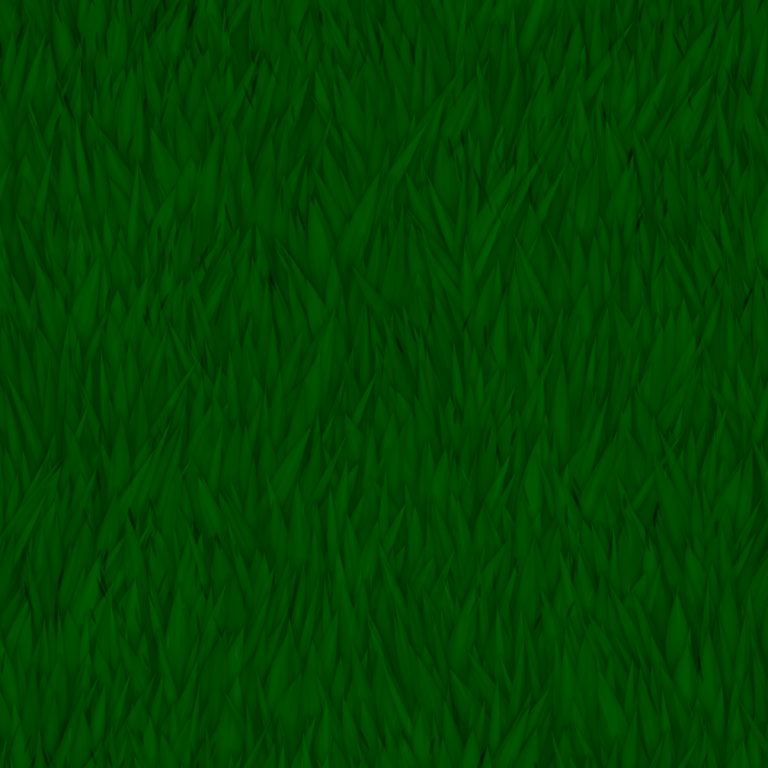
Write a Shadertoy shader that draws this texture.

```glsl
// Dense painted grass: rows of soft pointed blades laid over each other from back to front.
// Every blade has a shaded rim, a pale ridge and fine streaks along its lean.
// Clusters of dark slits and a few thin glints finish the turf.

const vec2  CELL         = vec2(0.024, 0.038); // spacing of blades and rows
const vec2  HEIGHT       = vec2(0.085, 0.155); // shortest and tallest blade
const vec2  HALF_WIDTH   = vec2(0.007, 0.020); // slimmest and broadest blade
const float TUFT_LEAN    = 1.0;
const float BLADE_LEAN   = 0.40;
const float EDGE         = 0.0016;
const float SHADOW_WIDTH = 0.0045;
const float SHADOW       = 0.16;
const float OPACITY      = 0.82;
const float GROUND_GREEN = 0.275;
const float BLADE_GREEN  = 0.300;
const float TONE_RANGE   = 0.045;
const float RIDGE        = 0.026;
const float STREAK       = 0.050;
const float SLIT_DEPTH   = 0.10;
const float GLINT_LIGHT  = 0.07;

vec3 hash3(vec2 p) {
    vec3 q = fract(vec3(p.xyx) * vec3(0.1031, 0.1030, 0.0973));
    q += dot(q, q.yxz + 33.33);
    return fract((q.xxy + q.yzz) * q.zyx);
}

float noise(vec2 p) {
    vec2 i = floor(p), f = fract(p);
    f = f * f * (3.0 - 2.0 * f);
    float low  = mix(hash3(i).x, hash3(i + vec2(1, 0)).x, f.x);
    float high = mix(hash3(i + vec2(0, 1)).x, hash3(i + vec2(1, 1)).x, f.x);
    return mix(low, high, f.y);
}

// Lays one blade over the green level beneath it.
float addBlade(float green, vec2 p, vec2 id) {
    vec3 place = hash3(id + 17.0), form = hash3(id + 151.0);
    vec2 foot = (id + place.xy) * CELL;
    float height = mix(HEIGHT.x, HEIGHT.y, place.z);
    float t = (p.y - foot.y) / height;
    if (t <= 0.0 || t >= 1.15) return green;

    float lean = (noise(id * vec2(0.38, 0.7) + 40.0) - 0.5) * TUFT_LEAN
               + (form.x - 0.5) * BLADE_LEAN;
    float bend = (form.z - 0.5) * 0.18 * t * t;
    float x = p.x - foot.x - (lean * (t - 0.5) + bend) * height;

    // The outline swells at mid height and narrows to a point
    float halfWidth = mix(HALF_WIDTH.x, HALF_WIDTH.y, form.y * form.y);
    float body = halfWidth * 2.0 * sqrt(clamp(t, 0.0, 1.0)) * max(1.0 - t, 0.0) * 1.3;
    float inside = body - abs(x) - max(t - 1.0, 0.0) * height;
    float fade = smoothstep(0.02, 0.38, t);

    float shadow = exp(-max(-inside, 0.0) / SHADOW_WIDTH);
    green *= 1.0 - SHADOW * shadow * fade * smoothstep(1.15, 0.95, t);

    float across = x / max(body, 0.001);
    float ridgeAt = (across - 0.5 * (form.z - 0.5)) * 1.7;
    float streak = noise(vec2(x * 230.0, t * 2.5) + id * 7.3) - 0.5;
    float tone = BLADE_GREEN + (form.z - 0.5) * TONE_RANGE
               + RIDGE * exp(-ridgeAt * ridgeAt) + STREAK * streak
               - 0.022 * smoothstep(0.55, 1.0, abs(across));
    float cover = smoothstep(-EDGE, EDGE, inside) * fade * OPACITY;
    return mix(green, tone, cover);
}

// Scattered tapered strokes, with length and half width in canvas units.
float strokes(vec2 p, vec2 cell, float len, float halfWidth, float share, float seed) {
    vec2 home = floor(p / cell);
    float mask = 0.0;
    for (int j = -1; j <= 1; j++)
    for (int i = -1; i <= 1; i++) {
        vec2 id = home + vec2(i, j);
        vec3 place = hash3(id + seed), form = hash3(id + seed + 61.0);
        vec2 q = p - (id + place.xy) * cell;
        float along = q.y / (len * mix(0.5, 1.0, form.x));
        float x = q.x - q.y * (form.y - 0.5) * 0.9 - along * along * 0.004;
        float body = halfWidth * (1.0 - along * along * 4.0);
        float stroke = smoothstep(-0.0012, 0.0012, body - abs(x))
                     * smoothstep(0.5, 0.25, abs(along));
        float cluster = smoothstep(0.42, 0.78, noise(id * cell * vec2(8.0, 11.0) + seed));
        mask = max(mask, stroke * step(place.z, share * cluster) * mix(0.4, 1.0, form.z));
    }
    return mask;
}

void mainImage(out vec4 fragColor, in vec2 fragCoord) {
    vec2 p = fragCoord / iResolution.y;
    vec2 home = floor(p / CELL);

    // Blades from the back rows to the front rows
    float green = GROUND_GREEN + 0.03 * (noise(p * vec2(90.0, 14.0)) - 0.5);
    for (int row = 0; row >= -5; row--)
    for (int column = -4; column <= 4; column++)
        green = addBlade(green, p, home + vec2(column, row));

    // Broad brush variation, dark slits and glints
    float sway = 0.012 * sin(p.y * 31.0 + 5.0 * noise(p * 5.0));
    green += 0.024 * (noise(vec2((p.x + sway) * 110.0, p.y * 17.0)) - 0.5);
    green += 0.020 * (noise(p * vec2(9.0, 12.0) + 8.0) - 0.5);
    green -= SLIT_DEPTH * strokes(p, vec2(0.022, 0.045), 0.050, 0.0022, 0.75, 211.0);
    green += GLINT_LIGHT * strokes(p, vec2(0.045, 0.060), 0.034, 0.0011, 0.45, 307.0);

    fragColor = vec4(0.0, clamp(green, 0.10, 0.42), 0.0, 1.0);
}
```
